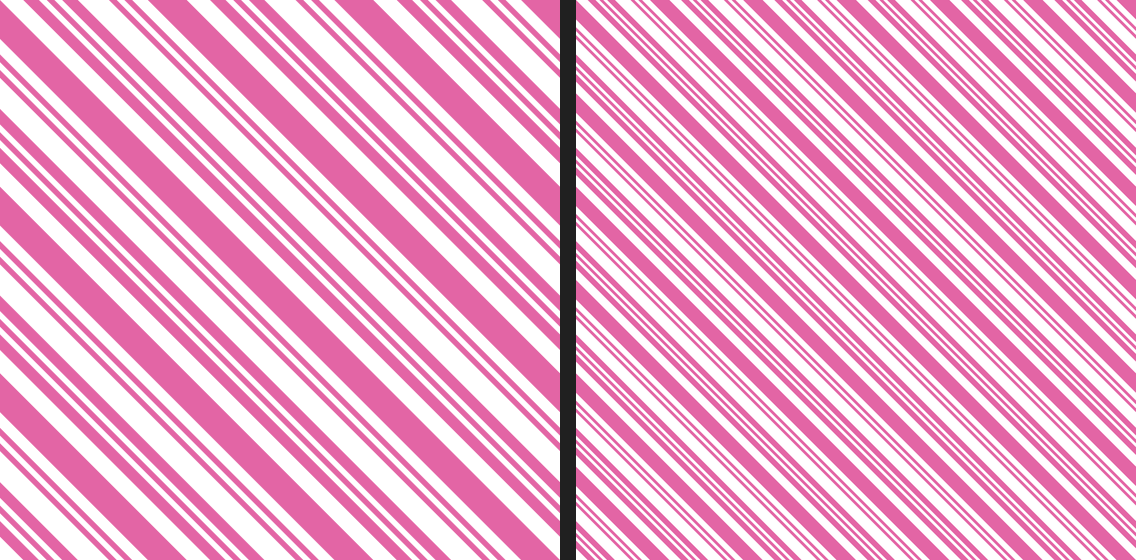
Left: one tile. Right: repeated 2 by 2.
Give the GLSL for this pattern, as a Shadertoy shader.

```glsl
// Diagonal candy stripes: pink bands of mixed widths on white, falling to the right.
// One diagonal coordinate is cut into 24 units per repeat; each band is a wrapped
// distance to its centre line, and whole repeats per canvas side make it tile.

const float REPEATS = 3.0;   // stripe groups along each canvas side
const float UNITS = 24.0;    // units in one stripe group
const vec3 WHITE = vec3(1.0);
const vec3 PINK = vec3(0.89, 0.395, 0.648);

// Start and end of each pink band, in units
const vec2 BANDS[6] = vec2[6](
    vec2(3.0, 5.0), vec2(6.0, 7.0), vec2(8.0, 10.0),
    vec2(14.0, 15.0), vec2(16.0, 17.0), vec2(19.0, 24.0));

// Signed distance to a band that repeats every period, negative inside
float bandDistance(float position, vec2 band, float period) {
    float centre = 0.5 * (band.x + band.y);
    float halfWidth = 0.5 * (band.y - band.x);
    float offset = mod(position - centre + 0.5 * period, period) - 0.5 * period;
    return abs(offset) - halfWidth;
}

// Smoothed fill, one pixel wide at the edge
float coverage(float dist, float pixel) {
    return clamp(0.5 - dist / pixel, 0.0, 1.0);
}

// Total pink at a diagonal position
float stripes(float position, float pixel) {
    float ink = 0.0;
    for (int i = 0; i < 6; i++) {
        ink += coverage(bandDistance(position, BANDS[i], UNITS), pixel);
    }
    return min(ink, 1.0);
}

void mainImage(out vec4 fragColor, in vec2 fragCoord) {
    vec2 uv = fragCoord / iResolution.xy;
    float scale = REPEATS * UNITS;

    // Diagonal coordinate and the span of one pixel across it
    float position = (uv.x + uv.y) * scale;
    float pixel = length(scale / iResolution.xy);

    fragColor = vec4(mix(WHITE, PINK, stripes(position, pixel)), 1.0);
}
```
